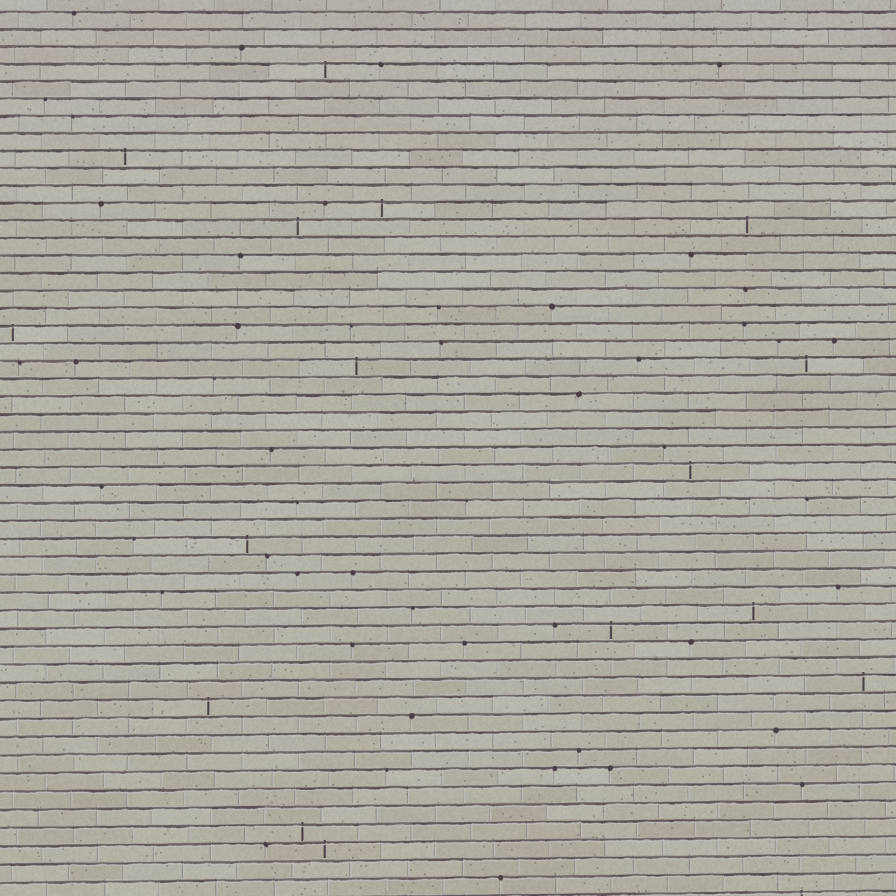
Give the GLSL for this texture, as a three.js fragment shader.

```glsl
// Wall of pale painted bricks in running bond, with shadowed bed joints and light mortar.
varying vec2 vUv;

// Layout: the courses grow slightly taller downwards and rise to the right
const float ROWS = 52.0;
const float ROW_SQUEEZE = 1.6;
const float ROW_PHASE = 0.44;
const float COLUMNS = 15.9;
const float COLUMN_PHASE = 0.21;
const float TILT = 0.012;
const float WOBBLE = 0.0005;
const float JOINT_JITTER = 0.07;

// Line widths, in canvas units
const float SHADOW_TOP = 0.0014;
const float SHADOW_WIDTH = 0.0026;
const float MORTAR_WIDTH = 0.0016;
const float JOINT_WIDTH = 0.0013;
const float SOFT = 0.0009;

// Wear
const float GAP_SHARE = 0.025;
const float CHIP_SHARE = 0.07;
const float PIT_SHARE = 0.035;
const float PIT_SCALE = 230.0;
const float GRAIN_SCALE = 420.0;

const vec3 PALE_BRICK = vec3(0.715, 0.712, 0.672);
const vec3 WARM_BRICK = vec3(0.685, 0.665, 0.615);
const vec3 MORTAR = vec3(0.745, 0.745, 0.745);
const vec3 SHADOW = vec3(0.39, 0.35, 0.355);
const vec3 DEEP_SHADOW = vec3(0.29, 0.245, 0.27);

float hash(vec2 p) {
  p = fract(p * vec2(0.1031, 0.1137));
  p += dot(p, p.yx + 33.33);
  return fract((p.x + p.y) * p.x * 97.31);
}

// Layered sines, about -1 to 1
float waves(vec2 p) {
  float sum = 0.0;
  float amplitude = 0.5;
  for (int i = 0; i < 4; i++) {
    sum += amplitude * sin(p.x + 1.7 * sin(p.y)) * cos(p.y - 0.8 * sin(p.x));
    p = mat2(1.5, 1.1, -1.1, 1.5) * p + 2.3;
    amplitude *= 0.6;
  }
  return sum;
}

// Cellular noise: distance to the nearest point, and that point's random value
vec2 cellular(vec2 p) {
  vec2 nearest = vec2(9.0, 0.0);
  for (int j = -1; j <= 1; j++) {
    for (int i = -1; i <= 1; i++) {
      vec2 cell = floor(p) + vec2(float(i), float(j));
      vec2 point = cell + vec2(hash(cell + 5.0), hash(cell + 71.0));
      float d = distance(p, point);
      if (d < nearest.x) nearest = vec2(d, hash(cell + 139.0));
    }
  }
  return nearest;
}

// Smooth stripe from a to b
float band(float x, float a, float b) {
  return smoothstep(a - SOFT, a + SOFT, x) * (1.0 - smoothstep(b - SOFT, b + SOFT, x));
}

void main() {
  // Courses, counted from the top
  float down = 1.0 - vUv.y;
  float t = down * (1.0 + TILT * vUv.x) + WOBBLE * waves(vec2(vUv.x * 45.0, down * 130.0));
  float v = ROWS * t - ROW_SQUEEZE * t * t + ROW_PHASE;
  float row = floor(v);
  float y = fract(v) / ROWS;

  // Nearest upright joint and the brick beside it
  float u = COLUMNS * vUv.x + COLUMN_PHASE + 0.5 * mod(row, 2.0);
  u += 0.14 * (hash(vec2(row, 17.0)) - 0.5);
  float joint = floor(u + 0.5);
  vec2 jointId = vec2(joint + 40.0, row + 9.0);
  float x = (u - joint - JOINT_JITTER * (hash(jointId) - 0.5)) / COLUMNS;
  vec2 brickId = jointId + vec2(step(0.0, x), 200.0);
  float tone = hash(brickId);
  float edge = waves(vec2(vUv.x * 160.0, row * 3.7));

  // Brick faces with stains, grain and pits
  float stain = waves(vUv * vec2(7.0, 16.0));
  float pale = 0.68 + 0.75 * (tone - 0.5) + 0.35 * stain - 0.3 * smoothstep(0.65, 1.0, down);
  vec3 color = mix(WARM_BRICK, PALE_BRICK, clamp(pale, 0.0, 1.0));
  color += 0.025 * (hash(brickId + 31.0) - 0.5);
  color += vec3(0.0, -0.004, 0.012) * (1.0 - smoothstep(0.0, 0.3, down));
  color += 0.03 * (cellular(vUv * GRAIN_SCALE).y - 0.5);
  vec2 pit = cellular(vUv * PIT_SCALE);
  color *= 1.0 - 0.22 * step(1.0 - PIT_SHARE, pit.y) * (1.0 - smoothstep(0.1, 0.4, pit.x));

  // Upright joints: thin mortar with a faint shade on its left
  float light = mix(0.35, 0.85, smoothstep(0.15, 0.65, down + 0.15 * stain));
  float wear = hash(jointId + 53.0);
  float shade = band(x, -JOINT_WIDTH * 1.3, -JOINT_WIDTH * 0.4);
  color = mix(color, SHADOW, shade * (0.2 + 0.4 * wear));
  color = mix(color, MORTAR, band(x, -JOINT_WIDTH * 0.4, JOINT_WIDTH * 0.6) * light);
  float gap = step(1.0 - GAP_SHARE, wear) * band(x, -JOINT_WIDTH, JOINT_WIDTH * 0.6);
  color = mix(color, DEEP_SHADOW, gap);

  // Bed joints: overhang shadow above a strip of lit mortar
  float top = SHADOW_TOP + 0.0004 * edge;
  float width = SHADOW_WIDTH * (0.8 + 0.35 * hash(brickId + 83.0) + 0.25 * edge);
  width *= mix(1.1, 0.88, down);
  float bottom = top + width;
  color = mix(color, MORTAR, band(y, bottom, bottom + MORTAR_WIDTH) * light);
  vec3 dark = mix(SHADOW, DEEP_SHADOW, hash(brickId + 107.0));
  color = mix(color, dark, band(y, top, bottom) * (0.85 + 0.15 * edge));

  // Chips where joints cross
  float chipRadius = 0.0015 + 0.0018 * hash(jointId + 61.0);
  float chipDistance = length(vec2(x, y - bottom)) + 0.0005 * edge;
  float chip = 1.0 - smoothstep(chipRadius - SOFT, chipRadius + SOFT, chipDistance);
  color = mix(color, DEEP_SHADOW, chip * step(1.0 - CHIP_SHARE, hash(jointId + 97.0)));

  gl_FragColor = vec4(color, 1.0);
}
```
